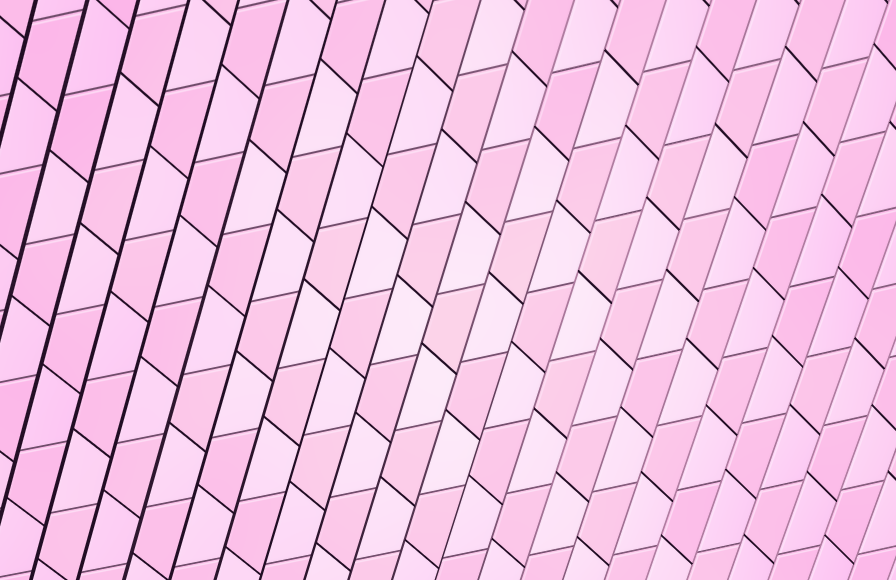
Write a Shadertoy shader that draws this pattern.

```glsl
// Pink cladding of leaning, slightly fanned columns, each cut into trapezoid panels.
// Every column alternates a shallow rising cut and a steep falling cut; neighbours
// are staggered by half a period. Joints are heavy and dark left, fine and mauve right.

float hash(vec2 p) {
    return fract(sin(dot(p, vec2(127.1, 311.7))) * 437.58);
}

// Coverage of a joint of the given half width, at distance d from its middle.
float joint(float d, float halfWidth, float pixel) {
    return clamp((halfWidth - d) / pixel + 0.5, 0.0, 1.0);
}

// Slow uneven tone across the sheet.
float mottle(vec2 p) {
    return 0.5 * sin(7.0 * p.x + 3.0 * sin(5.0 * p.y))
         + 0.5 * sin(11.0 * p.y - 6.0 * p.x + 2.0 * sin(9.0 * p.x));
}

// Horizontal column coordinate: whole numbers fall on the leaning joints.
float columnCoord(vec2 p) {
    float rise = p.y - 0.5;
    float u = (p.x - 0.26 * rise) / (1.0 + 0.065 * rise) - 0.5175;
    return u * (12.44 + 0.76 * u);
}

void mainImage(out vec4 fragColor, in vec2 fragCoord) {
    vec2 p = fragCoord / iResolution.y;
    float pixel = 1.0 / iResolution.y;
    vec3 ink = vec3(0.13, 0.05, 0.14);
    vec3 plum = vec3(0.44, 0.30, 0.42);
    vec3 mauve = vec3(0.69, 0.49, 0.63);
    vec3 blush = vec3(0.995, 0.92, 0.985);

    // Column, and position across it
    float k = columnCoord(p);
    float column = floor(k);
    float across = k - column;

    // Position along the column, staggered on odd columns
    float drift = column * (0.0037 - 0.00016 * column);
    float w = p.y - 0.604 - drift;
    float along = w * (4.02 - 0.5 * w) + 0.5 * mod(column, 2.0)
                + 0.02 * (hash(vec2(column, 3.0)) - 0.5) - 0.075 * across;
    float period = floor(along);
    float f = along - period;
    float steepCut = 0.65 - 0.305 * across;
    float upper = step(steepCut, f);

    // Panel tone: pinker under the shallow cut, paler above it, brightest mid-sheet
    float tone = hash(vec2(column, 2.0 * period + upper));
    float glow = 1.0 - smoothstep(0.1, 0.95, length((p - vec2(0.8, 0.45)) * vec2(1.0, 0.9)));
    vec3 pale = mix(vec3(0.99, 0.77, 0.945), vec3(0.99, 0.90, 0.975), glow);
    vec3 pink = mix(vec3(0.99, 0.73, 0.915), vec3(0.99, 0.80, 0.915), glow);
    vec3 color = mix(pale, pink, upper);
    color.g += 0.035 * (tone - 0.5) + 0.012 * mottle(p);
    color = mix(color, blush, 0.22 * (1.0 - across) * (1.0 - upper));

    // Distances to the three kinds of joint
    float side = round(k);
    float sideDist = abs(k - side) * 0.076;
    float shallowDist = min(f, 1.0 - f) * 0.228;
    float steepDist = abs(f - steepCut) * 0.228;

    // Soft shade beside the joints, then bright bevels on the lit edges
    float nearest = min(sideDist, min(shallowDist, steepDist));
    color = mix(color, mauve, 0.3 * exp(-nearest / 0.0016));
    float bevel = upper * smoothstep(0.003, 0.0, abs(shallowDist - 0.0055));
    float right = smoothstep(0.55, 1.15, p.x);
    float rim = smoothstep(0.003, 0.0, abs(across * 0.076 - 0.005)) * (0.3 + 0.7 * right);
    color = mix(color, blush, 0.65 * max(bevel, rim));

    // Shallow cuts: thin and plum
    vec3 shallowColor = mix(plum, mauve, 0.6 * right * tone);
    color = mix(color, shallowColor, joint(shallowDist, 0.0016, pixel));

    // Leaning joints: weight and darkness fade to the right, uneven from line to line
    float wear = hash(vec2(side, 8.0));
    float sideWidth = mix(0.0033, 0.0015, smoothstep(0.0, 0.8, p.x))
                    + 0.0009 * (wear - 0.5) * (1.0 - right);
    float fade = clamp(right * 1.1 + 0.35 * (wear - 0.5), 0.0, 1.0);
    vec3 sideColor = mix(ink, mauve, fade);
    color = mix(color, sideColor, joint(sideDist, sideWidth, pixel));

    // Steep cuts: crisp and dark everywhere
    color = mix(color, ink, joint(steepDist, 0.0017 + 0.0005 * (tone - 0.5), pixel));

    fragColor = vec4(clamp(color, 0.0, 1.0), 1.0);
}
```
